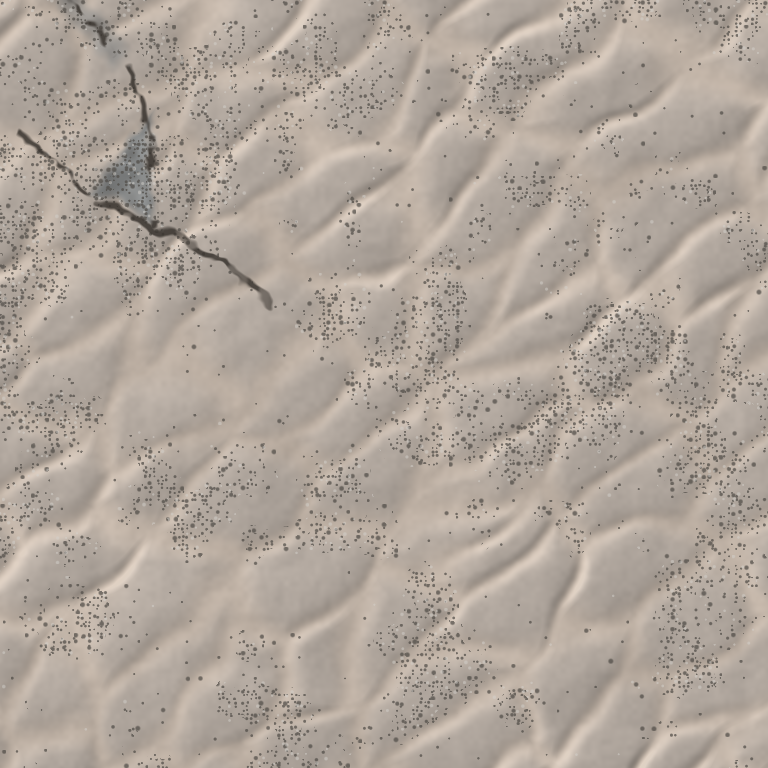
Give the GLSL for this texture, as a three.js fragment shader.

```glsl
varying vec2 vUv;

vec2 hash2(vec2 p) {
  vec3 q = fract(p.xyx * vec3(0.1031, 0.1030, 0.0973));
  q += dot(q, q.yzx + 33.33);
  return fract((q.xx + q.yz) * q.zy);
}

float noise(vec2 p) {
  vec2 i = floor(p), f = fract(p);
  f = f * f * (3.0 - 2.0 * f);
  float low = mix(hash2(i).x, hash2(i + vec2(1.0, 0.0)).x, f.x);
  float high = mix(hash2(i + vec2(0.0, 1.0)).x, hash2(i + 1.0).x, f.x);
  return mix(low, high, f.y);
}

vec2 wobble(vec2 p) {
  return vec2(noise(p), noise(p + 47.3)) - 0.5;
}

// Stretched cells: x is the crest between them, y the tilt inside one
vec2 ripples(vec2 p) {
  p += 0.06 * wobble(p * 6.0) + 0.022 * wobble(p * 19.0);
  vec2 q = vec2(dot(p, vec2(0.75, 0.66)) * 5.6, dot(p, vec2(-0.66, 0.75)) * 11.5) + 30.0;
  vec2 cell = floor(q), nearest = vec2(0.0);
  float first = 9.0, second = 9.0;
  for (int j = -1; j <= 1; j++) {
    for (int i = -1; i <= 1; i++) {
      vec2 id = cell + vec2(float(i), float(j));
      vec2 offset = q - id - 0.1 - 0.8 * hash2(id);
      float d = length(offset);
      if (d < first) {
        second = first;
        first = d;
        nearest = offset;
      } else {
        second = min(second, d);
      }
    }
  }
  float gap = second - first;
  float crest = exp(-gap * gap * 17.0);
  return vec2(crest, nearest.y * (1.0 - crest));
}

float softHeight(vec2 p) {
  return 0.9 * noise(p * 15.0 + 8.0) + 0.35 * noise(p * 38.0) + 0.1 * noise(p * 95.0);
}

float segment(vec2 p, vec2 a, vec2 b) {
  vec2 pa = p - a, ba = b - a;
  return length(pa - ba * clamp(dot(pa, ba) / dot(ba, ba), 0.0, 1.0));
}

// Coverage of scattered grains on a jittered grid
float grains(vec2 p, float scale, float density) {
  vec2 q = p * scale, id = floor(q);
  vec2 place = hash2(id + 11.0), kind = hash2(id + 203.0);
  float radius = 0.28 + 0.3 * kind.y;
  float d = length(fract(q) - 0.3 - 0.4 * place);
  return step(kind.x, density) * (1.0 - smoothstep(radius * 0.35, radius, d));
}

void main() {
  vec2 p = vUv;

  // Relief lit across the ripples
  vec2 toLight = vec2(0.0036, -0.0036);
  vec2 ripple = ripples(p);
  float slope = ripples(p - toLight).x - ripples(p + toLight).x;
  float strength = 0.4 + 0.85 * noise(p * 8.0 + 5.0);
  float softSlope = softHeight(p - toLight) - softHeight(p + toLight);
  float tone = 0.688 + 0.15 * strength * slope + 0.065 * ripple.x * strength;
  tone += 0.055 * ripple.y + 0.16 * softSlope;
  tone += 0.03 * (noise(p * 5.0) - 0.5) + 0.022 * (noise(p * 150.0) - 0.5);
  vec3 color = clamp(tone, 0.42, 0.87) * vec3(1.0, 0.94, 0.885);
  color += vec3(0.012, 0.0, -0.012) * (ripple.x - 0.3);

  // Blue-grey hollow and the streak above it
  vec2 bent = p + 0.014 * wobble(p * 38.0) + 0.006 * wobble(p * 100.0);
  vec2 c = bent - vec2(0.167, 0.762);
  float hollow = max(c.x, max(dot(c, vec2(-0.45, -0.89)), dot(c, vec2(-0.8, 0.6))));
  float streak = segment(bent, vec2(0.09, 1.01), vec2(0.15, 0.93));
  float stain = 1.0 - smoothstep(0.022, 0.038, hollow);
  stain = max(stain, 0.55 * (1.0 - smoothstep(0.004, 0.026, streak)));
  vec3 slate = vec3(0.46, 0.48, 0.49) * (0.8 + 0.4 * noise(p * 70.0));
  color = mix(color, slate, 0.8 * stain);

  // Clustered dark grains with a few pale ones
  float patches = smoothstep(0.5, 0.78, noise(p * 9.0 + 21.0) * 0.6 + noise(p * 24.0 + 3.0) * 0.5);
  float density = 0.008 + 0.36 * patches + 0.25 * stain;
  float dark = max(grains(p, 125.0, density * 0.7), grains(p + 0.37, 190.0, density));
  color = mix(color, vec3(0.31, 0.295, 0.275), 0.72 * dark);
  color = mix(color, vec3(0.83, 0.82, 0.80), 0.5 * grains(p + 0.71, 160.0, density * 0.35));

  // Branching crack, broken along its thin arms
  float thick = segment(bent, vec2(0.13, 0.735), vec2(0.20, 0.705));
  thick = min(thick, segment(bent, vec2(0.20, 0.705), vec2(0.29, 0.655)));
  thick = min(thick, segment(bent, vec2(0.29, 0.655), vec2(0.35, 0.605)));
  float thin = segment(bent, vec2(0.03, 0.83), vec2(0.13, 0.735));
  thin = min(thin, segment(bent, vec2(0.17, 0.91), vec2(0.20, 0.80)));
  thin = min(thin, segment(bent, vec2(0.20, 0.80), vec2(0.20, 0.71)));
  thin = min(thin, streak);
  float broken = smoothstep(0.2, 0.6, noise(p * 85.0));
  float crack = 1.0 - smoothstep(0.002, 0.0065, thick);
  crack = max(crack * (0.6 + 0.4 * broken), broken * (1.0 - smoothstep(0.001, 0.006, thin)));
  color = mix(color, vec3(0.22, 0.20, 0.18), 0.85 * crack);

  gl_FragColor = vec4(color, 1.0);
}
```
